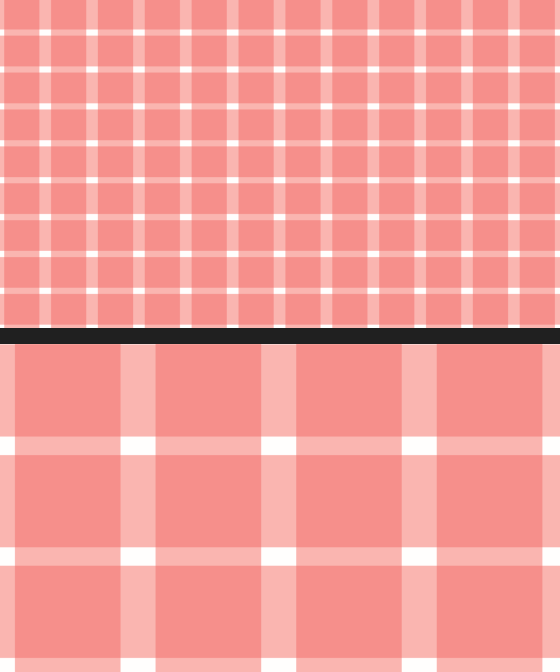
Top, the full canvas; bottom, a detail of the centre.
Reproduce this pattern procedurally as a Shadertoy shader.

```glsl
// Coverage of evenly spaced bands, one direction per component
vec2 bandCoverage(vec2 p, vec2 period, vec2 center, vec2 halfWidth, float pixel) {
    vec2 dist = abs(mod(p - center + 0.5 * period, period) - 0.5 * period);
    return clamp((halfWidth - dist) / pixel + 0.5, 0.0, 1.0);
}

void mainImage(out vec4 fragColor, in vec2 fragCoord) {
    // Canvas height is one unit
    vec2 p = fragCoord / iResolution.y;
    float pixel = 1.2 / iResolution.y;

    // x: upright bands, y: level bands
    vec2 band = bandCoverage(p, vec2(0.1429, 0.1125), vec2(0.1378, 0.9007),
                             vec2(0.0178, 0.0094), pixel);

    vec3 coral = vec3(0.965, 0.561, 0.545);
    vec3 blush = vec3(0.98, 0.71, 0.69);
    vec3 white = vec3(1.0, 0.995, 0.993);

    // Single bands are blush, crossings are white
    vec3 color = mix(mix(coral, blush, band.x), mix(blush, white, band.x), band.y);
    fragColor = vec4(color, 1.0);
}
```
